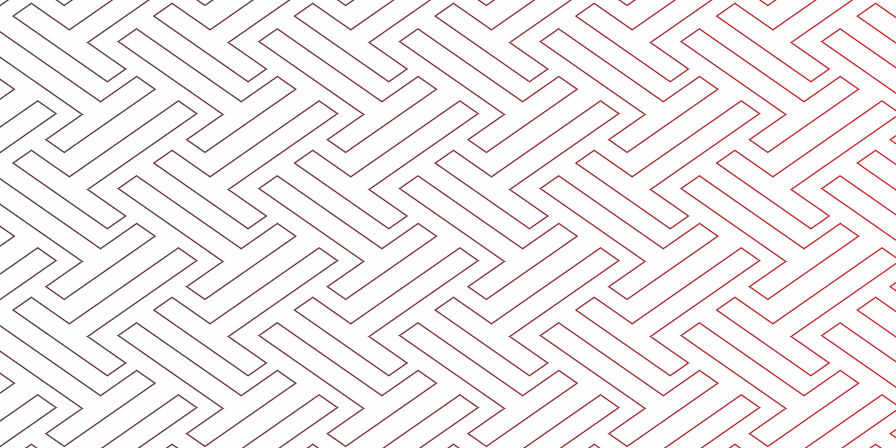
Give the GLSL for this pattern, as a Shadertoy shader.

```glsl
// Interlocking outlined T shapes on a sheared grid, two per repeat.
// Each T is a union of two sheared boxes; the thin stroke follows its edge,
// and the ink shifts from dark maroon at the left to red at the right.

const vec2  GRID        = vec2(0.03926, 0.02734);  // half diagonals of a rhombus, canvas height = 1
const vec2  REPEAT      = vec2(8.0, 12.0);         // repeat size in grid steps
const vec2  ORIGIN      = vec2(1.048, 0.501);      // pattern anchor, measured from the top left
const float STROKE      = 0.0029;                  // line width
const float BAR_HALF    = 0.52;                    // half thickness of the bars
const vec2  JOINT_DOWN  = vec2(2.5, 0.0);          // where the falling stem meets its crossbar
const vec2  JOINT_UP    = vec2(-0.8, 2.57);        // where the rising stem meets its crossbar
const vec2  SIZE_DOWN   = vec2(5.95, 2.58);        // stem length, half crossbar length
const vec2  SIZE_UP     = vec2(6.2, 2.68);
const vec3  PAPER       = vec3(0.995);
const vec3  INK_LEFT    = vec3(0.33, 0.20, 0.22);
const vec3  INK_RIGHT   = vec3(0.80, 0.12, 0.15);
const float INK_CURVE   = 1.5;

// Sheared axes: x runs down-right, y runs up-right
vec2 toAxes(vec2 g) { return 0.5 * vec2(g.x + g.y, g.x - g.y); }
vec2 toGrid(vec2 a) { return vec2(a.x + a.y, a.x - a.y); }

// Mitred distance to a box
float box(vec2 p, vec2 center, vec2 halfSize) {
    vec2 d = abs(p - center) - halfSize;
    return max(d.x, d.y);
}

// T with its stem on negative x and the crossbar just past x = 0
float tee(vec2 p, vec2 size) {
    float overlap = BAR_HALF;
    float stem = box(p, vec2(0.5 * (overlap - size.x), 0.0),
                     vec2(0.5 * (overlap + size.x), BAR_HALF));
    float crossbar = box(p, vec2(BAR_HALF, 0.0), vec2(BAR_HALF, size.y));
    return min(stem, crossbar);
}

// Wrap into the repeat centred on a joint
vec2 wrapAround(vec2 g, vec2 joint) {
    vec2 q = g - toGrid(joint);
    return q - REPEAT * round(q / REPEAT);
}

// Distance to the nearest outline, in sheared units
float outlineDistance(vec2 g) {
    vec2 gDown = wrapAround(g, JOINT_DOWN);
    vec2 gUp = wrapAround(g, JOINT_UP);
    float d = 1e3;
    // Shapes reach past their own repeat, so visit the neighbours
    for (int j = -1; j <= 1; j++) {
        for (int i = -1; i <= 1; i++) {
            vec2 shift = vec2(i, j) * REPEAT;
            vec2 a = toAxes(gDown - shift);
            vec2 b = toAxes(gUp - shift);
            d = min(d, abs(tee(a, SIZE_DOWN)));
            d = min(d, abs(tee(vec2(-b.y, b.x), SIZE_UP)));
        }
    }
    return d;
}

void mainImage(out vec4 fragColor, in vec2 fragCoord) {
    float pixel = 1.0 / iResolution.y;
    vec2 pos = fragCoord * pixel;
    pos.y = 1.0 - pos.y;

    // Sheared units back to canvas units
    float unit = 2.0 / length(1.0 / GRID);
    float d = outlineDistance((pos - ORIGIN) / GRID) * unit;

    // Pixel coverage of the stroke, valid below one pixel of width
    vec2 edges = clamp((vec2(0.5, -0.5) * STROKE - d) / pixel + 0.5, 0.0, 1.0);
    float coverage = edges.x - edges.y;

    float across = fragCoord.x / iResolution.x;
    vec3 ink = mix(INK_LEFT, INK_RIGHT, pow(across, INK_CURVE));
    fragColor = vec4(mix(PAPER, ink, coverage), 1.0);
}
```
